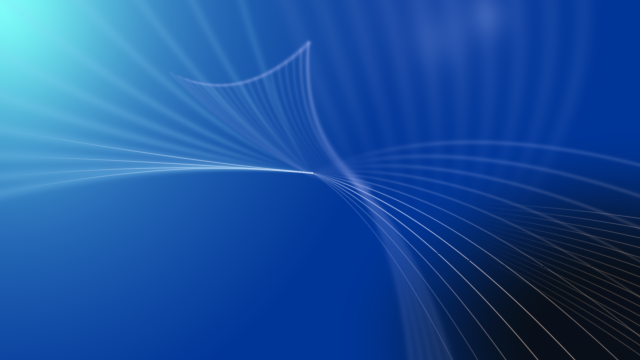
Write a Shadertoy shader that draws this background.

```glsl
// Blue gradient with fans of translucent curved threads, a woven sail and a dark gold-lined corner

// Distance to a quadratic Bezier curve (x) and parameter of the nearest point (y)
vec2 bezier(vec2 p, vec2 A, vec2 B, vec2 C) {
    vec2 a = B - A, b = A - 2.0 * B + C, d = A - p;
    float k = 1.0 / dot(b, b);
    float kx = k * dot(a, b);
    float ky = k * (2.0 * dot(a, a) + dot(d, b)) / 3.0;
    float q = kx * (2.0 * kx * kx - 3.0 * ky) + k * dot(d, a);
    float m = ky - kx * kx;
    float disc = q * q + 4.0 * m * m * m;
    vec2 t;
    if (disc >= 0.0) {
        vec2 r = (vec2(1, -1) * sqrt(disc) - q) * 0.5;
        r = sign(r) * pow(abs(r), vec2(1.0 / 3.0));
        t = vec2(clamp(r.x + r.y - kx, 0.0, 1.0));
    } else {
        float z = sqrt(-m);
        float v = acos(clamp(q / (2.0 * m * z), -1.0, 1.0)) / 3.0;
        float c = cos(v), s = sin(v) * 1.732;
        t = clamp(vec2(c + c, -s - c) * z - kx, 0.0, 1.0);
    }
    vec2 e = d + (2.0 * a + b * t.x) * t.x;
    vec2 f = d + (2.0 * a + b * t.y) * t.y;
    return dot(e, e) < dot(f, f) ? vec2(length(e), t.x) : vec2(length(f), t.y);
}

// Soft thread whose width runs from w0 to w1: intensity (x), parameter (y)
vec2 thread(vec2 p, vec2 A, vec2 B, vec2 C, float w0, float w1) {
    vec2 h = bezier(p, A, B, C);
    float w = max(mix(w0, w1, h.y), 0.7 / iResolution.y);
    return vec2(exp(-h.x * h.x / (w * w)), h.y);
}

float blob(vec2 p, vec2 c, float r) {
    vec2 d = (p - c) / r;
    return exp(-dot(d, d));
}

void mainImage(out vec4 fragColor, in vec2 fragCoord) {
    vec2 p = fragCoord / iResolution.y;
    p.x *= 1.77778 * iResolution.y / iResolution.x;
    vec2 knot = vec2(0.868, 0.519);
    vec3 lavender = vec3(0.62, 0.68, 0.93), sky = vec3(0.55, 0.82, 0.96);
    vec3 gold = vec3(0.75, 0.6, 0.5), white = vec3(0.9, 0.92, 1.0);

    // Backdrop: cyan corner glow over deep blue, dark lower right
    float r = length((p - vec2(0, 1)) * vec2(1.1, 1.0));
    vec3 col = vec3(0.0, 0.21, 0.595);
    col += vec3(0.33, 0.44, 0.27) * pow(max(1.0 - r / 1.2, 0.0), 1.1);
    col += vec3(0.17, 0.35, 0.12) * exp(-r * r * 6.0);
    float dark = 1.0 - smoothstep(0.17, 0.59, length((p - vec2(1.72, 0.05)) * vec2(0.75, 1.0)));
    col = mix(col, vec3(0.03, 0.06, 0.1), dark);

    // Hazy patches near the top
    col = mix(col, lavender, 0.2 * blob(p, vec2(1.354, 0.955), 0.06)
        + 0.12 * blob(p, vec2(1.22, 0.89), 0.07) + 0.15 * blob(p, vec2(1.2, 1.0), 0.25));

    // Broad faint rays falling from the top
    for (int i = 0; i < 10; i++) {
        float k = float(i), x = 0.78 + 0.093 * k;
        vec2 s = thread(p, vec2(x, 1.05), vec2(x + 0.15 - 0.013 * k, 0.62), vec2(1.12 + 0.02 * k, 0.25), 0.03, 0.014);
        col = mix(col, lavender, 0.09 * s.x * (1.0 - smoothstep(0.3, 0.9, s.y)));
    }

    // Left fan, opening away from the knot
    for (int i = 0; i < 11; i++) {
        float f = float(i) / 10.0, a = 3.24 - 0.6 * f - 0.75 * f * f;
        vec2 dir = vec2(cos(a), sin(a)), end = knot + 1.1 * dir;
        vec2 bend = knot + 0.45 * dir + vec2(0, 0.1 - 0.45 * f + 0.1 * f * f);
        vec2 s = thread(p, knot, bend, end, 0.003, 0.021);
        col = mix(col, sky, s.x * mix(0.34, 0.17, f) * smoothstep(-0.1, 0.4, s.y) * (1.0 - 0.35 * s.y));
        if (i < 4) {
            vec2 core = thread(p, knot, bend, end, 0.0016, 0.001);
            col = mix(col, white, 0.38 * core.x * (1.0 - smoothstep(0.3, 0.85, core.y)));
        }
    }

    // Right fan, brightest around its middle threads and golden over the dark
    for (int i = 0; i < 12; i++) {
        float f = float(i) / 11.0, a = -1.02 + 0.99 * f;
        vec2 dir = vec2(cos(a), sin(a));
        vec2 bend = knot + 0.43 * dir + vec2(0.04 * (1.0 - f), 0.2 - 0.12 * f * (1.0 - f));
        float w = mix(0.0022, 0.008, smoothstep(0.45, 1.0, f));
        vec2 s = thread(p, knot, bend, knot + 1.1 * dir, w, w * 0.7);
        float glow = 0.17 + 0.45 * exp(-35.0 * (f - 0.33) * (f - 0.33));
        vec3 tint = mix(mix(lavender, white, glow), gold, dark * 0.8);
        col = mix(col, tint, s.x * glow * smoothstep(-0.1, 0.1 + 0.4 * f, s.y));
    }

    // Sail: threads hung from a curved rim
    vec2 tipL = vec2(0.475, 0.797), sag = vec2(0.67, 0.7), tipR = vec2(0.857, 0.88);
    for (int i = 0; i < 19; i++) {
        float f = float(i) / 18.0;
        vec2 top = mix(mix(tipL, sag, f), mix(sag, tipR, f), f);
        vec2 foot = vec2(0.85 + 0.17 * f * f, 0.525 - 0.047 * f);
        float edge = smoothstep(0.9, 1.0, f);
        vec2 s = thread(p, top, mix(vec2(0.65, 0.62), vec2(0.835, 0.61), f), foot, 0.005, 0.005 + 0.007 * edge);
        col = mix(col, lavender, s.x * (0.14 + 0.26 * edge) * (1.0 - s.y * mix(0.75, 0.2, edge)));
    }
    vec2 rim = thread(p, tipL, sag, tipR, 0.003, 0.007);
    col = mix(col, lavender, 0.4 * rim.x * smoothstep(0.0, 0.2, rim.y));

    // Translucent tail sweeping down
    for (int i = 0; i < 5; i++) {
        float k = float(i);
        vec2 s = thread(p, vec2(0.94, 0.535), vec2(1.1 + 0.01 * k, 0.4), vec2(1.15 + 0.028 * k, -0.05), 0.006, 0.013);
        col = mix(col, lavender, 0.13 * s.x * smoothstep(0.0, 0.2, s.y));
    }

    // Fine gold lines across the dark corner
    for (int i = 0; i < 15; i++) {
        float k = float(i);
        vec2 s = thread(p, vec2(1.0, 0.44), vec2(1.4, 0.45 - 0.012 * k), vec2(1.8, 0.39 - 0.028 * k), 0.002, 0.0015);
        col = mix(col, mix(lavender, gold, dark), 0.26 * s.x * smoothstep(0.35, 1.0, s.y));
    }

    fragColor = vec4(clamp(col, 0.0, 1.0), 1.0);
}
```
